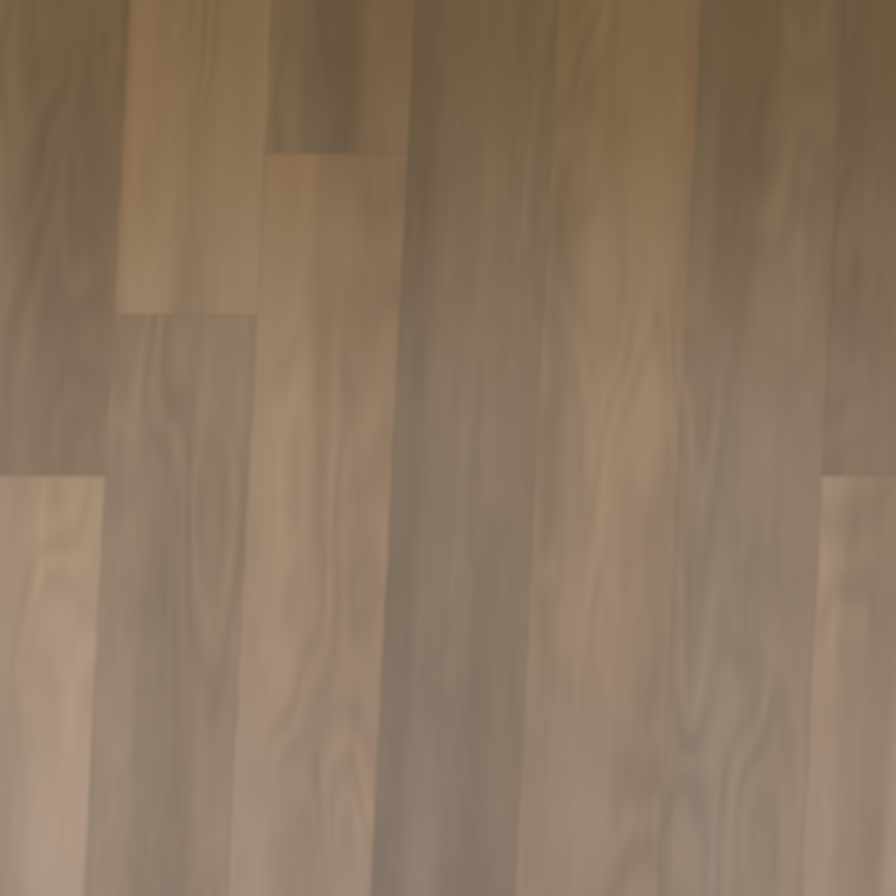
Write a WebGL 2 fragment shader that draws this texture.

```glsl
#version 300 es
precision highp float;
// Soft-focus wooden floor: leaning vertical boards with faint grain, warmer and darker at the top.

uniform vec2 u_resolution;
out vec4 fragColor;

const float BOARD_WIDTH = 0.16;
const float BOARD_LENGTH = 1.5;
const float LEAN = 0.05;
const float FIRST_SEAM = 0.09;

float hash(vec2 p) {
    return fract(sin(dot(p, vec2(127.1, 311.7))) * 43758.5453);
}

float noise(vec2 p) {
    vec2 cell = floor(p);
    vec2 f = fract(p);
    f = f * f * (3.0 - 2.0 * f);
    float low = mix(hash(cell), hash(cell + vec2(1.0, 0.0)), f.x);
    float high = mix(hash(cell + vec2(0.0, 1.0)), hash(cell + vec2(1.0, 1.0)), f.x);
    return mix(low, high, f.y);
}

float fbm(vec2 p) {
    float sum = 0.0;
    float weight = 0.5;
    for (int i = 0; i < 3; i++) {
        sum += weight * noise(p);
        p = p * 2.03 + 17.3;
        weight *= 0.5;
    }
    return sum / 0.875;
}

// Light falling over the floor, from bottom to top
vec3 floorLight(float y) {
    vec3 bottom = vec3(0.60, 0.52, 0.455);
    vec3 middle = vec3(0.575, 0.493, 0.412);
    vec3 top = vec3(0.46, 0.37, 0.265);
    vec3 lower = mix(bottom, middle, smoothstep(0.0, 0.55, y));
    return mix(lower, top, smoothstep(0.45, 1.02, y));
}

// Arched growth rings, strong only in patches
float growthRings(vec2 p, vec2 seed) {
    float field = fbm(p * vec2(10.0, 2.4) + seed);
    float patches = smoothstep(0.42, 0.72, noise(p * vec2(11.0, 3.0) + seed.yx));
    return sin(field * 48.0) * patches;
}

// Brightness in x and warmth in y of one board
vec2 boardTone(vec2 p, float column, float row) {
    vec2 seed = 40.0 * vec2(hash(vec2(column, row)), hash(vec2(row + 5.0, column)));
    float light = 1.0 - mod(column + row, 2.0);
    float tone = 0.075 * (light - 0.5) + 0.06 * (hash(seed) - 0.5);
    float strip = smoothstep(0.3, 0.7, noise(p * vec2(17.0, 0.9) + seed));
    float cloud = fbm(p * vec2(24.0, 9.0) + seed) - 0.5;
    float fibre = noise(p * vec2(75.0, 4.0) + seed) - 0.5;
    float pores = noise(p * vec2(150.0, 20.0) + seed) - 0.5;
    tone += 0.065 * (strip - 0.5) + 0.05 * cloud + 0.03 * fibre + 0.018 * pores;
    tone += 0.018 * growthRings(p, seed);
    float warmth = 0.6 * (light - 0.5) + noise(p * vec2(13.0, 1.5) + seed.yx) - 0.5;
    return vec2(tone, warmth);
}

// Boards of one column, blended softly where their ends meet
vec2 columnTone(vec2 p, float column) {
    float offset = 0.69 - 0.12 * mod(column, 6.0);
    float along = p.y / BOARD_LENGTH + offset;
    float row = floor(along);
    float fromEnd = fract(along) * BOARD_LENGTH;
    vec2 below = boardTone(p, column, row - 1.0);
    vec2 above = boardTone(p, column, row);
    vec2 tone = mix(below, above, smoothstep(0.0, 0.008, fromEnd));
    tone.x -= 0.015 * smoothstep(0.008, 0.0, abs(fromEnd - 0.004));
    return tone;
}

void main() {
    vec2 uv = gl_FragCoord.xy / u_resolution;

    // Lean the boards and let their seams waver slightly
    vec2 p = vec2(uv.x - LEAN * uv.y, uv.y);
    float waver = 0.003 * (noise(vec2(p.x * 6.0, p.y * 24.0)) - 0.5);
    float across = (p.x + waver - FIRST_SEAM) / BOARD_WIDTH + 1.0;
    float column = floor(across);
    float fromSeam = fract(across) * BOARD_WIDTH;

    // Neighbouring columns meet in a soft, faint seam
    vec2 left = columnTone(p, column - 1.0);
    vec2 right = columnTone(p, column);
    vec2 tone = mix(left, right, smoothstep(0.0, 0.008, fromSeam));
    tone.x -= 0.018 * smoothstep(0.006, 0.0, abs(fromSeam - 0.004));

    // Tint the light with the wood
    vec3 color = floorLight(uv.y) * (1.0 + 1.3 * tone.x);
    color += tone.y * vec3(0.014, -0.001, -0.009);
    fragColor = vec4(clamp(color, 0.0, 1.0), 1.0);
}
```
